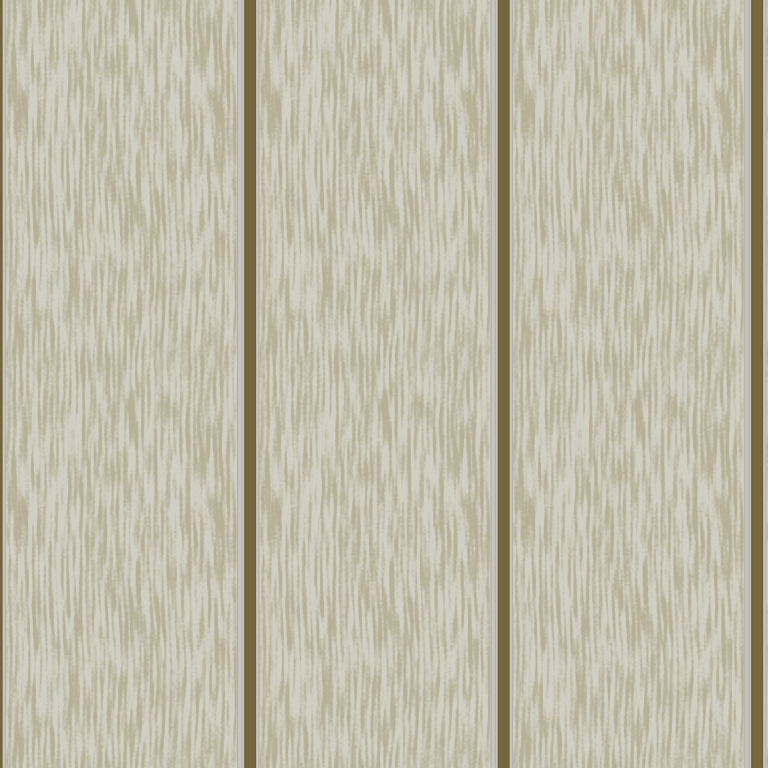
A Shadertoy shader for this texture:

```glsl
// Pale wall panels with vertical gold-beige grain, parted by dark gold strips.
// Grain is column noise with a random phase per column, thinned by soft patches;
// each panel carries the same print, which also repeats vertically.

const float PANEL_WIDTH  = 0.3301;  // spacing of the gold strips
const float STRIP_CENTRE = 0.3257;  // centre of the first strip
const float STRIP_HALF   = 0.0078;
const float TRIM_LEFT    = -0.0175; // plain trim around each strip
const float TRIM_RIGHT   = 0.0122;
const float GROOVE_HALF  = 0.0008;
const float PRINT_HEIGHT = 0.53;    // vertical repeat of the grain
const float COMB_COUNT   = 124.0;   // regular fine lines per canvas width
const float COMB_DEPTH   = 0.13;
const float PATCH_DEPTH  = 0.24;    // strength of the broad light and dark areas
const float SPECKLE      = 0.18;    // raggedness of the grain edges
const float SWAY         = 0.010;   // sideways drift of the grain
const float INK_LOW      = 0.26;    // grain level where ink begins
const float INK_HIGH     = 0.80;    // grain level of full ink

const vec3 BASE   = vec3(0.818, 0.808, 0.764);
const vec3 GRAIN  = vec3(0.716, 0.692, 0.588);
const vec3 TRIM   = vec3(0.785, 0.773, 0.750);
const vec3 GROOVE = vec3(0.640, 0.620, 0.580);
const vec3 GOLD   = vec3(0.455, 0.402, 0.240);
const vec3 GOLD_EDGE = vec3(0.390, 0.340, 0.195);

float hash(vec2 p) {
    return fract(sin(dot(p, vec2(12.9898, 78.233))) * 43758.5453);
}

// Value noise along one column, wrapping after the given number of rows.
float columnNoise(float column, float y, float rows) {
    float cell = floor(y);
    float a = hash(vec2(column, mod(cell, rows)));
    float b = hash(vec2(column, mod(cell + 1.0, rows)));
    return mix(a, b, smoothstep(0.0, 1.0, y - cell));
}

// Blends neighbouring columns; stagger shifts each one by a random phase.
float noise(float x, float v, float rows, float stagger) {
    float c = floor(x);
    float y = v * rows;
    float a = columnNoise(c, y + stagger * rows * hash(vec2(c, 7.3)), rows);
    float b = columnNoise(c + 1.0, y + stagger * rows * hash(vec2(c + 1.0, 7.3)), rows);
    return mix(a, b, smoothstep(0.0, 1.0, x - c));
}

// Antialiased coverage of the interval from lo to hi.
float band(float x, float lo, float hi, float px) {
    return clamp((x - lo) / px + 0.5, 0.0, 1.0)
         * clamp((hi - x) / px + 0.5, 0.0, 1.0);
}

// Amount of printed grain at panel position u and print height v.
float grainInk(float u, float v) {
    float x = u + SWAY * (noise(u * 10.0 + 3.0, v, 4.0, 0.0) - 0.5);
    float streaks = 0.52 * noise(x * 270.0 + 40.0, v, 15.0, 1.0)
                  + 0.48 * noise(x * 370.0 + 170.0, v, 20.0, 1.0);
    float patches = 0.5 * noise(x * 36.0 + 300.0, v, 7.0, 1.0)
                  + 0.5 * noise(x * 80.0 + 350.0, v, 11.0, 1.0);
    float comb = cos(6.28318 * COMB_COUNT * x);
    float speckle = noise(u * 380.0 + 500.0, v, 200.0, 0.0) - 0.5;
    float level = streaks + PATCH_DEPTH * (patches - 0.5)
                + COMB_DEPTH * comb + SPECKLE * speckle;
    return smoothstep(INK_LOW, INK_HIGH, level);
}

void mainImage(out vec4 fragColor, in vec2 fragCoord) {
    vec2 p = fragCoord / iResolution.xy;
    float px = 1.0 / iResolution.x;

    // Position within the panel and signed distance from the nearest strip
    float u = mod(p.x - STRIP_CENTRE, PANEL_WIDTH);
    float d = u > 0.5 * PANEL_WIDTH ? u - PANEL_WIDTH : u;

    // Printed panel
    vec3 colour = mix(BASE, GRAIN, grainInk(u, p.y / PRINT_HEIGHT));

    // Plain trim with its fine grooves
    colour = mix(colour, TRIM, band(d, TRIM_LEFT, TRIM_RIGHT, px));
    for (int i = 0; i < 3; i++) {
        float centre = i == 0 ? -0.0163 : (i == 1 ? -0.0108 : 0.0114);
        float line = band(d, centre - GROOVE_HALF, centre + GROOVE_HALF, px);
        colour = mix(colour, GROOVE, 0.5 * line);
    }

    // Gold strip, darker at its rims
    float rim = smoothstep(0.65, 1.0, abs(d) / STRIP_HALF);
    vec3 gold = mix(GOLD, GOLD_EDGE, 0.6 * rim);
    colour = mix(colour, gold, band(d, -STRIP_HALF, STRIP_HALF, px));

    fragColor = vec4(colour, 1.0);
}
```
